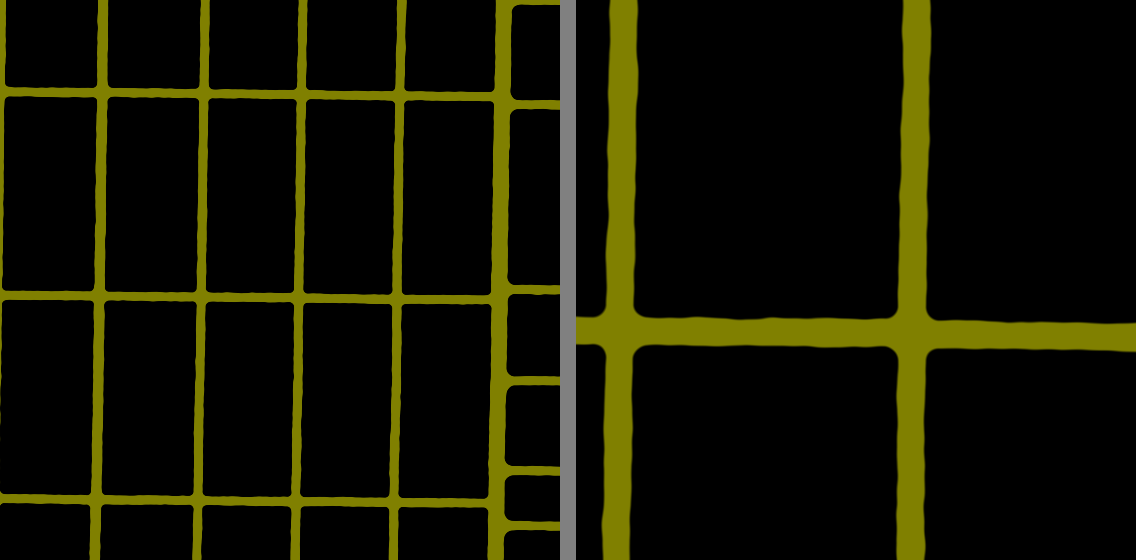
Left: the whole. Right: its middle third, enlarged.
A three.js fragment shader for this pattern:

```glsl
// Black rounded tiles with rough edges in leaning olive joints, beside a column of uneven tiles.
#define GROUT vec3(0.502, 0.502, 0.0)
#define TILE vec3(0.0)
#define PITCH vec2(0.1783, 0.3633)  // spacing of the joints
#define FIRST vec2(-0.0078, 0.1094) // first upright and level joint
#define LEAN vec2(0.0145, 0.0095)   // slant of upright and level joints
#define JOINT 0.0082                // half width of a joint
#define SEAM 0.0143                 // half width of the wide seam
#define CORNER 0.008
#define SIDE_CORNER 0.015
#define ROUGH 0.0017
#define WANDER 0.002
#define SOFT 0.0009

varying vec2 vUv;

vec2 gradient(vec2 cell) {
  vec2 h = fract(sin(vec2(dot(cell, vec2(127.1, 311.7)),
                          dot(cell, vec2(269.5, 183.3)))) * 43758.5);
  return h * 2.0 - 1.0;
}

float gradientNoise(vec2 p) {
  vec2 i = floor(p), f = fract(p);
  vec2 u = f * f * (3.0 - 2.0 * f);
  vec2 e = vec2(1.0, 0.0);
  float low = mix(dot(gradient(i), f), dot(gradient(i + e.xy), f - e.xy), u.x);
  float high = mix(dot(gradient(i + e.yx), f - e.yx),
                   dot(gradient(i + e.xx), f - e.xx), u.x);
  return mix(low, high, u.y);
}

// Signed distance to a rounded box given by two opposite corners
float roundedBox(vec2 p, vec2 lo, vec2 hi, float radius) {
  vec2 q = abs(p - 0.5 * (lo + hi)) - 0.5 * (hi - lo) + radius;
  return length(max(q, 0.0)) + min(max(q.x, q.y), 0.0) - radius;
}

// Upright joints: slightly uneven spacing and width
float uprightCentre(float i) {
  return FIRST.x + PITCH.x * i + 0.0033 * cos(1.7 * (i - 2.0));
}

float uprightHalf(float i) {
  if (i > 4.5) return SEAM;
  return abs(i - 1.0) < 0.5 ? JOINT * 1.15 : JOINT;
}

// Level joints of the side column, from the bottom up
float sideJoint(int k) {
  if (k == 0) return -0.09;
  if (k == 1) return 0.0703;
  if (k == 2) return 0.1686;
  if (k == 3) return 0.3294;
  if (k == 4) return 0.4915;
  if (k == 5) return 0.8223;
  return 1.0085;
}

void main() {
  // Slanted, gently wandering coordinates
  vec2 p = vUv + vec2(-LEAN.x, LEAN.y) * vUv.yx;
  p += WANDER * vec2(gradientNoise(vUv * 5.0 + 3.7),
                     gradientNoise(vUv * 5.0 + 19.2));
  float d = 1.0;

  // Regular grid of tall tiles
  for (int i = 0; i < 5; i++) {
    float c = float(i);
    float left = uprightCentre(c) + uprightHalf(c);
    float right = uprightCentre(c + 1.0) - uprightHalf(c + 1.0);
    for (int j = -1; j < 3; j++) {
      float bottom = FIRST.y + PITCH.y * float(j) + JOINT;
      float top = bottom + PITCH.y - 2.0 * JOINT;
      d = min(d, roundedBox(p, vec2(left, bottom), vec2(right, top), CORNER));
    }
  }

  // Side column, running off the right edge
  float sideLeft = uprightCentre(5.0) + SEAM;
  for (int k = 0; k < 6; k++) {
    vec2 lo = vec2(sideLeft, sideJoint(k) + JOINT);
    vec2 hi = vec2(1.2, sideJoint(k + 1) - JOINT);
    d = min(d, roundedBox(p, lo, hi, SIDE_CORNER));
  }

  // Ragged tile edges
  d += ROUGH * (gradientNoise(vUv * 38.0) + 0.6 * gradientNoise(vUv * 90.0));

  gl_FragColor = vec4(mix(TILE, GROUT, smoothstep(-SOFT, SOFT, d)), 1.0);
}
```
